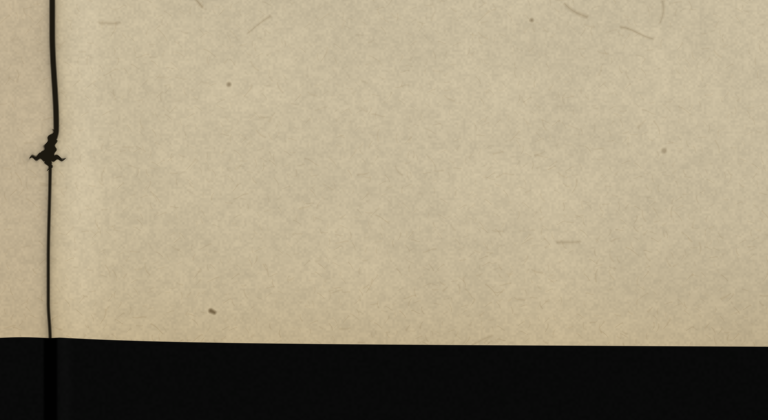
Write a WebGL 2 fragment shader that draws this texture.

```glsl
#version 300 es
precision highp float;
// Aged paper spread with a dark seam, a small tear and a black lower border.
uniform vec2 u_resolution;
out vec4 fragColor;

const vec3 PAPER = vec3(0.785, 0.735, 0.622);
const vec3 TAN = vec3(0.700, 0.615, 0.460);
const vec3 LEFT_PAGE = vec3(0.755, 0.692, 0.575);
const vec3 FIBRE = vec3(0.52, 0.42, 0.27);
const vec3 INK = vec3(0.075, 0.062, 0.035);
const vec3 BORDER = vec3(0.036, 0.037, 0.036);

vec2 hash2(vec2 p) {
    vec3 q = fract(p.xyx * vec3(0.1031, 0.1030, 0.0973));
    q += dot(q, q.yzx + 33.33);
    return fract((q.xx + q.yz) * q.zy);
}

float noise(vec2 p) {
    vec2 i = floor(p), f = fract(p);
    f = f * f * (3.0 - 2.0 * f);
    float low = mix(hash2(i).x, hash2(i + vec2(1, 0)).x, f.x);
    float high = mix(hash2(i + vec2(0, 1)).x, hash2(i + vec2(1, 1)).x, f.x);
    return mix(low, high, f.y);
}

// Distance to a capsule whose radius runs from ra to rb.
float taper(vec2 p, vec2 a, vec2 b, float ra, float rb) {
    vec2 ab = b - a;
    float t = clamp(dot(p - a, ab) / dot(ab, ab), 0.0, 1.0);
    return length(p - a - ab * t) - mix(ra, rb, t);
}

float cover(float d, float soft) {
    return 1.0 - smoothstep(-soft, soft, d);
}

// One randomly turned, sparse fibre per cell.
float fibres(vec2 p, float scale, float density, float thick, float soft) {
    vec2 q = p * scale, cell = floor(q);
    float sum = 0.0;
    for (int j = -1; j <= 1; j++) {
        for (int i = -1; i <= 1; i++) {
            vec2 id = cell + vec2(i, j);
            vec2 place = hash2(id), look = hash2(id + 71.3);
            float angle = 6.2832 * look.x;
            vec2 arm = vec2(cos(angle), sin(angle)) * (0.12 + 0.3 * look.y);
            vec2 r = q - id - place;
            r += 0.07 * sin(r.yx * 5.0 + angle);
            float d = taper(r, -arm, arm, thick, thick * 0.4);
            float on = step(hash2(id + 19.7).x, density);
            sum += on * (0.35 + 0.65 * look.y) * cover(d, soft * scale + 0.03);
        }
    }
    return min(sum, 1.0);
}

// Horizontal place of the seam at height y.
float seamX(float y) {
    float upper = 0.1245 + 0.0095 * smoothstep(0.92, 0.70, y);
    float lower = 0.1150 + 0.0045 * smoothstep(0.38, 0.62, y)
                + 0.0045 * smoothstep(0.28, 0.19, y);
    return mix(lower, upper, smoothstep(0.63, 0.69, y));
}

float pageBottom(float x) {
    float right = 0.1835 - 0.0050 * x + 0.0135 * exp(-max(x - 0.14, 0.0) * 4.0);
    float left = 0.1955 + 0.0015 * sin(x * 30.0);
    return mix(left, right, smoothstep(0.11, 0.15, x));
}

float tear(vec2 p) {
    vec2 core = vec2(0.115, 0.634);
    p += 0.0025 * sin(p.yx * 310.0);
    float d = taper(p, core, vec2(0.131, 0.690), 0.017, 0.005);
    d = min(d, taper(p, core - vec2(0.0, 0.006), vec2(0.070, 0.624), 0.012, 0.0015));
    d = min(d, taper(p, core - vec2(0.0, 0.006), vec2(0.152, 0.620), 0.012, 0.0010));
    return min(d, taper(p, core, vec2(0.118, 0.595), 0.013, 0.003));
}

vec3 paperColor(vec2 p, float gap, float rise, float soft) {
    // Broad light, with a warm foot and a bright fold beside the seam.
    vec3 right = mix(PAPER, TAN, 0.42 * exp(-rise * 5.0) + 0.10 * exp(-gap * 2.0));
    right += 0.030 * exp(-pow((gap - 0.075) / 0.05, 2.0));
    right = mix(right, TAN, 0.45 * exp(-abs(gap) * 55.0));
    right *= 1.0 - 0.035 * smoothstep(1.2, 1.85, p.x) * (1.0 - p.y);
    vec3 left = mix(LEFT_PAGE, TAN, 0.35 * exp(-rise * 6.0));
    left *= 1.0 - 0.07 * exp(-abs(gap) * 45.0);
    vec3 color = mix(left, right, smoothstep(-soft, soft, gap));
    // Mottling and short fibres.
    color *= 1.0 + 0.030 * (noise(p * 9.0) - 0.5) + 0.040 * (noise(p * 55.0) - 0.5)
           + 0.060 * (noise(p * 190.0) - 0.5);
    float heavy = 0.6 + 0.5 * exp(-rise * 2.5);
    color = mix(color, FIBRE, 0.17 * heavy * fibres(p, 48.0, 0.55, 0.06, soft));
    color = mix(color, FIBRE, 0.20 * heavy * fibres(p + 3.7, 27.0, 0.22, 0.04, soft));
    return mix(color, FIBRE * 0.8, 0.45 * fibres(p + 8.1, 9.0, 0.07, 0.02, soft));
}

void main() {
    vec2 p = gl_FragCoord.xy / u_resolution.y;
    float soft = 0.9 / u_resolution.y;
    float gap = p.x - seamX(p.y), rise = p.y - pageBottom(p.x);
    vec3 color = paperColor(p, gap, max(rise, 0.0), soft);
    // Isolated brown specks.
    float speck = cover(taper(p, vec2(0.502, 0.260), vec2(0.510, 0.256), 0.005, 0.004), soft * 2.0);
    speck += 0.6 * cover(length(p - vec2(0.545, 0.799)) - 0.005, soft * 2.0);
    speck += 0.6 * cover(length(p - vec2(1.266, 0.952)) - 0.004, soft * 2.0);
    speck += 0.4 * cover(length(p - vec2(1.581, 0.641)) - 0.006, soft * 2.0);
    color = mix(color, FIBRE * 0.7, 0.75 * speck);
    // Seam and tear, each with a thin shadow.
    float seamWidth = mix(0.0032, 0.0062, smoothstep(0.56, 0.72, p.y));
    float opening = min(abs(gap) - seamWidth, tear(p));
    color *= 1.0 - 0.22 * exp(-max(opening, 0.0) * 160.0);
    color = mix(color, INK, 0.93 * cover(opening, soft * 1.3));
    // Black border with a deeper slot under the seam.
    vec3 border = BORDER + 0.010 * (noise(p * 150.0) - 0.5);
    border += 0.012 * cover(abs(p.x - 0.155) - 0.012, 0.012);
    border *= 1.0 - 0.9 * cover(abs(p.x - 0.120) - 0.016, soft * 2.0);
    color = mix(border, color, smoothstep(-soft, soft, rise));
    fragColor = vec4(color, 1.0);
}
```
